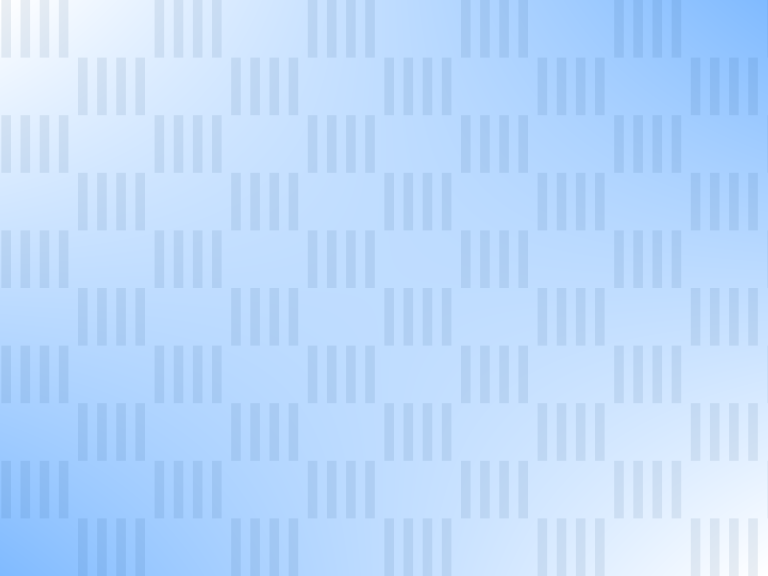
Reproduce this background procedurally as a Shadertoy shader.

```glsl
// Checkerboard of four-bar blocks over a soft white and blue four-corner gradient.

// Corner colours of the gradient
const vec3 WHITE = vec3(1.0, 1.0, 1.0);
const vec3 BLUE  = vec3(0.50, 0.73, 1.0);

// Bar overlay
const vec3  BAR_TINT    = vec3(0.0, 0.2, 0.4);
const float BAR_OPACITY = 0.08;

// Layout, in fractions of the canvas width (x) and height (y)
const float ROWS           = 10.0;
const float COLUMN_PITCH   = 0.09974;
const float LEFT_MARGIN    = 0.0018;
const float BARS_PER_BLOCK = 4.0;
const float BAR_FILL       = 0.5;   // bar width relative to bar pitch

// Signed distance to a band [0, width] that repeats every period
float repeatedBand(float x, float width, float period) {
    float fromCentre = mod(x - 0.5 * width + 0.5 * period, period) - 0.5 * period;
    return abs(fromCentre) - 0.5 * width;
}

// Coverage of a shape edge, smoothed over one pixel
float coverage(float dist, float pixel) {
    return clamp(0.5 - dist / pixel, 0.0, 1.0);
}

// Bilinear blend: white at top left and bottom right, blue at the others
vec3 cornerGradient(vec2 p) {
    return mix(mix(WHITE, BLUE, p.x), mix(BLUE, WHITE, p.x), p.y);
}

float barBlocks(vec2 p, vec2 pixel) {
    float barPitch = COLUMN_PITCH / BARS_PER_BLOCK;
    float barWidth = barPitch * BAR_FILL;
    float x = p.x - LEFT_MARGIN;

    // Split columns in the middle of a gap so that bar edges stay smooth
    float column = floor((x + 0.5 * (barPitch - barWidth)) / COLUMN_PITCH);

    float bars = coverage(repeatedBand(x, barWidth, barPitch), pixel.x);

    // Every other row is filled, shifted by one row in each column
    float row = p.y * ROWS + column;
    float blocks = coverage(repeatedBand(row, 1.0, 2.0), pixel.y * ROWS);
    return bars * blocks;
}

void mainImage(out vec4 fragColor, in vec2 fragCoord) {
    // Unit canvas with y running down from the top
    vec2 pixel = 1.0 / iResolution.xy;
    vec2 p = fragCoord * pixel;
    p.y = 1.0 - p.y;

    vec3 color = cornerGradient(p);
    color = mix(color, BAR_TINT, BAR_OPACITY * barBlocks(p, pixel));
    fragColor = vec4(color, 1.0);
}
```
